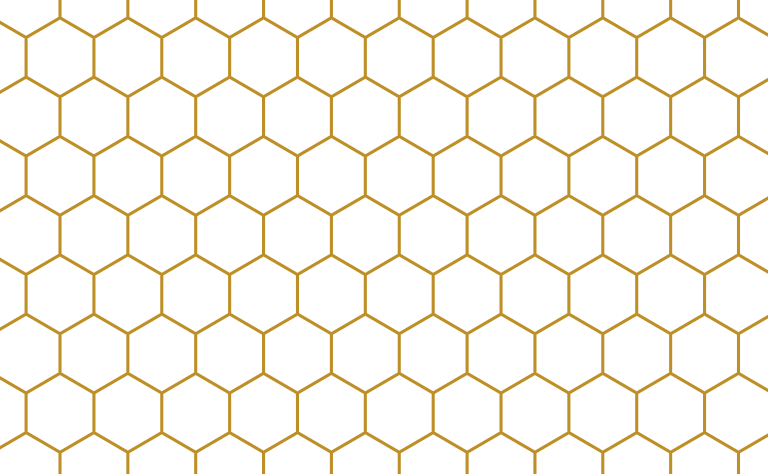
A Shadertoy shader for this pattern:

```glsl
// Honeycomb of thin gold lines on white: pointy-topped hexagons in staggered rows.
// Each point is folded into its nearest cell, and the distance to that cell's
// border is turned into an antialiased stroke. Lengths are in canvas heights.

const vec3 PAPER = vec3(1.0);
const vec3 GOLD = vec3(0.74, 0.56, 0.15);

const float COLUMN_PITCH = 0.14314;           // width of one hexagon
const float ROW_PITCH = 0.125;                // eight rows down the canvas
const vec2 FIRST_CENTRE = vec2(0.1266, 0.1291);
const float LINE_WIDTH = 0.0065;

// Rows of a regular lattice whose cells are one unit wide
const float UNIT_ROW = 0.8660254;

// Offset from the nearest point of a rectangular lattice
vec2 nearestOffset(vec2 p, vec2 spacing) {
    return p - spacing * round(p / spacing);
}

// Offset from the nearest hexagon centre: two interleaved rectangular lattices
vec2 hexCell(vec2 p) {
    vec2 spacing = vec2(1.0, 2.0 * UNIT_ROW);
    vec2 even = nearestOffset(p, spacing);
    vec2 odd = nearestOffset(p - 0.5 * spacing, spacing);
    return dot(even, even) < dot(odd, odd) ? even : odd;
}

// Distance from inside a unit-wide hexagon to its border
float hexBorder(vec2 offset) {
    vec2 q = abs(offset);
    return 0.5 - max(q.x, dot(q, vec2(0.5, UNIT_ROW)));
}

// Coverage of a stroke centred on distance zero
float stroke(float dist, float width, float pixel) {
    return clamp(0.5 + (0.5 * width - dist) / pixel, 0.0, 1.0);
}

void mainImage(out vec4 fragColor, in vec2 fragCoord) {
    float pixel = 1.0 / iResolution.y;
    vec2 position = fragCoord * pixel - FIRST_CENTRE;

    // Scale to the unit lattice, then bring the distance back to canvas heights
    vec2 unitSize = vec2(COLUMN_PITCH, ROW_PITCH / UNIT_ROW);
    float dist = hexBorder(hexCell(position / unitSize)) * COLUMN_PITCH;

    float line = stroke(dist, LINE_WIDTH, pixel);
    fragColor = vec4(mix(PAPER, GOLD, line), 1.0);
}
```
